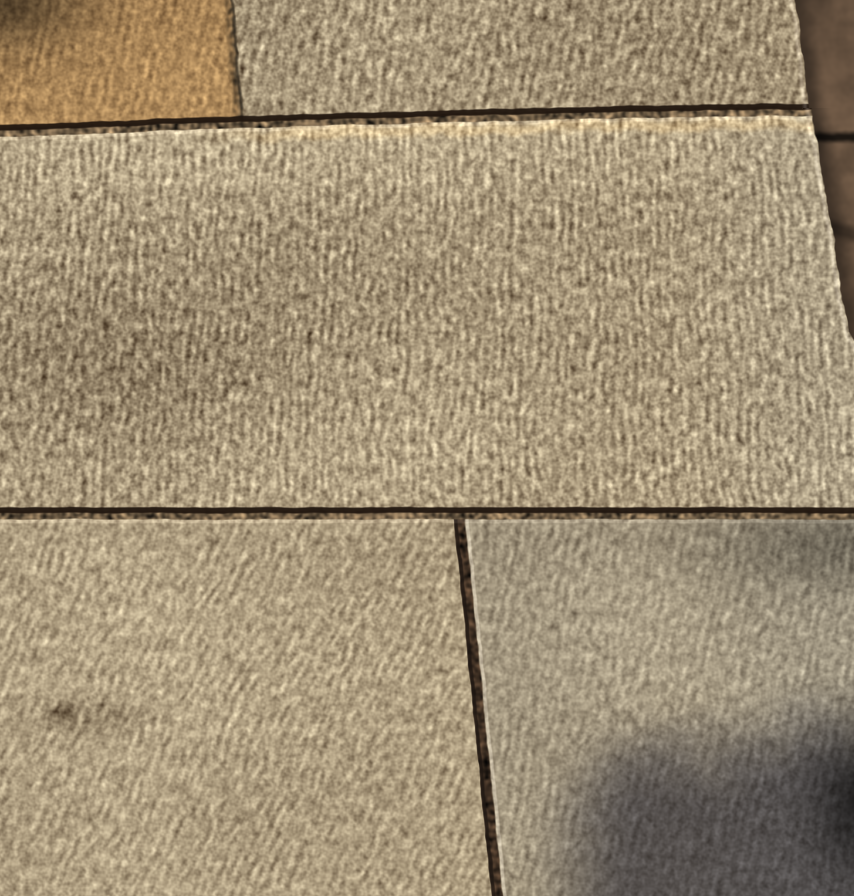
Give the GLSL for this texture, as a Shadertoy shader.

```glsl
// Tooled sandstone blocks with dark mortar joints and a cool shadow at lower right.
// Slanted chisel ribs and gradient noise give the relief; signed distances to
// sloping joint lines cut the blocks, lit lips and the recessed side stone.

vec2 hashGradient(vec2 cell) {
    vec2 h = vec2(dot(cell, vec2(127.1, 311.7)), dot(cell, vec2(269.5, 183.3)));
    return 2.0 * fract(sin(h) * 43758.5) - 1.0;
}

float gradientNoise(vec2 p) {
    vec2 i = floor(p), f = fract(p);
    vec2 u = f * f * f * (f * (f * 6.0 - 15.0) + 10.0);
    vec2 e = vec2(1.0, 0.0);
    return mix(mix(dot(hashGradient(i), f), dot(hashGradient(i + e), f - e), u.x),
               mix(dot(hashGradient(i + e.yx), f - e.yx),
                   dot(hashGradient(i + 1.0), f - 1.0), u.x), u.y);
}

float fbm(vec2 p) {
    float sum = 0.0, gain = 1.0;
    for (int k = 0; k < 4; k++) {
        sum += gain * gradientNoise(p);
        p = p * 2.03 + 17.3;
        gain *= 0.55;
    }
    return sum;
}

// Soft mask of a band centred on zero.
float band(float d, float halfWidth, float soft) {
    return 1.0 - smoothstep(halfWidth - soft, halfWidth + soft, abs(d));
}

// Soft elliptical stain.
float stain(vec2 p, vec2 centre, vec2 radius) {
    vec2 q = (p - centre) / radius;
    return exp(-dot(q, q));
}

// Chisel relief: broken ribs, pits and grain, roughly unit variance.
float tooledRelief(vec2 p, float lean) {
    vec2 q = vec2(p.x - lean * p.y, p.y);
    q.x += 0.005 * gradientNoise(q * vec2(30.0, 38.0)) + 0.012 * gradientNoise(q * 7.0);
    float ribs = sin(q.x * 530.0) * (0.55 + 0.9 * gradientNoise(q * 26.0 + 5.0));
    float pits = gradientNoise(q * vec2(125.0, 62.0));
    float chips = gradientNoise(p * vec2(150.0, 125.0) + 31.0);
    float grain = gradientNoise(p * 265.0 + 9.0);
    return 0.55 * ribs + 1.9 * pits + 1.7 * chips + 1.2 * grain;
}

// Sandstone ramp from brown pits to pale cream ridges.
vec3 sandstone(float tone) {
    return vec3(tone, tone * 1.0 - 0.065, tone * 0.89 - 0.105);
}

// Groove: dark cut above, gritty mortar below, pale lip under it.
vec3 cutJoint(vec3 col, float d, float grit, float soft) {
    col = mix(col, col * 1.08 + 0.10, 0.65 * band(d + 0.0105, 0.0022, soft));
    col = mix(col, vec3(0.43, 0.36, 0.27) * (1.0 + grit), band(d + 0.0035, 0.005, soft));
    return mix(col, vec3(0.13, 0.09, 0.06), 0.95 * band(d - 0.0016, 0.0032, soft));
}

void mainImage(out vec4 fragColor, in vec2 fragCoord) {
    vec2 p = fragCoord / iResolution.y;
    float soft = max(0.0012, 0.8 / iResolution.y);
    float wobble = 0.0035 * gradientNoise(p * 32.0) + 0.0015 * gradientNoise(p * 110.0);

    // Signed distances to the joints and the right-hand edge
    float upper = p.y - (0.859 + 0.0205 * smoothstep(-0.15, 0.95, p.x)) + 0.5 * wobble;
    upper += 0.004 * (1.0 - smoothstep(0.0, 0.27, p.x));
    float middle = p.y - 0.429 + 0.4 * wobble;
    float topSplit = p.x - (0.266 - 0.085 * (p.y - 0.865)) + wobble;
    float lowSplit = p.x - (0.513 + 0.101 * (0.418 - p.y)) + 0.6 * wobble;
    float edgeX = upper > 0.0 ? 0.903 - 0.13 * (p.y - 0.88)
                              : 0.906 + 0.165 * (0.876 - p.y);
    float side = p.x - edgeX + wobble;
    if (p.y < 0.63) side -= 0.4 * (0.63 - p.y);

    float inTop = smoothstep(-soft, soft, upper);
    float inLow = 1.0 - smoothstep(-soft, soft, middle);
    float topLeft = inTop * (1.0 - smoothstep(-soft, soft, topSplit));
    float lowRight = inLow * smoothstep(-soft, soft, lowSplit);

    // Stone tone with broad weathering
    float lean = middle < 0.0 ? (lowSplit < 0.0 ? 0.42 : 0.2)
                              : (upper > 0.0 ? 0.2 : 0.12 - 0.2 * p.x);
    float relief = tooledRelief(p, lean);
    float cloud = fbm(p * vec2(3.5, 6.0) + 2.0);
    float depth = 0.155 - 0.035 * inLow - 0.05 * topLeft - 0.02 * lowRight;
    float tone = 0.685 + depth * relief + 0.06 * cloud;
    tone -= 0.11 * stain(p, vec2(0.08, 0.60), vec2(0.24, 0.09));
    tone -= 0.06 * stain(p, vec2(0.42, 0.70), vec2(0.3, 0.09));
    tone -= 0.06 * inTop + 0.03 * lowRight;
    tone -= 0.24 * stain(p, vec2(0.07, 0.205), vec2(0.014, 0.009));
    tone -= 0.10 * stain(p, vec2(0.10, 0.20), vec2(0.06, 0.02));
    tone += 0.05 * stain(p, vec2(0.3, 0.82), vec2(0.4, 0.04));
    vec3 col = sandstone(clamp(tone, 0.17, 0.97));

    // Warm upper-left block, cooler stone toward the right
    col *= mix(vec3(1.0), vec3(1.06, 0.93, 0.76), topLeft);
    col *= 1.0 - 0.5 * stain(p, vec2(0.0, 1.0), vec2(0.09, 0.05));
    float cool = 0.6 * lowRight + 0.4 * smoothstep(0.72, 0.95, p.x) * (1.0 - inTop);
    col = mix(col, vec3(dot(col, vec3(0.35, 0.5, 0.15))) * vec3(1.0, 0.98, 0.9), 0.5 * cool);
    col *= 1.0 - 0.28 * lowRight * stain(p, vec2(0.95, 0.39), vec2(0.16, 0.05));

    // Cast shadow
    vec2 shade = p + 0.03 * vec2(cloud, fbm(p * 8.0));
    float shadow = smoothstep(0.58, 0.72, shade.x + 0.12 * (0.1 - shade.y))
                 * (1.0 - smoothstep(0.10, 0.23, shade.y - 0.12 * (shade.x - 0.75)));
    col *= mix(vec3(1.0), vec3(0.53, 0.54, 0.62), shadow * lowRight);
    col *= 1.0 - 0.55 * stain(p, vec2(0.96, 0.10), vec2(0.05, 0.07));

    // Flaked pale rim beneath the upper joint
    float flake = band(upper + 0.017 + 2.0 * wobble, 0.006, 0.005);
    col += vec3(0.13, 0.10, 0.05) * flake * smoothstep(0.2, 0.35, p.x);

    // Joints
    float grit = 1.3 * gradientNoise(p * 150.0) + 0.8 * gradientNoise(p * 60.0);
    float topSeam = inTop * band(topSplit, 0.0045, 0.003);
    col = mix(col, vec3(0.42, 0.33, 0.22) * (1.0 + grit), 0.85 * topSeam);
    col *= 1.0 - 0.45 * inTop * band(topSplit - 0.004, 0.0015, 0.0015);
    col += 0.16 * inLow * band(lowSplit - 0.0085, 0.0018, soft);
    col = mix(col, vec3(0.25, 0.19, 0.14) * (1.0 + grit), inLow * band(lowSplit, 0.006, soft));
    col = mix(col, vec3(0.12, 0.09, 0.07), 0.8 * inLow * band(lowSplit + 0.004, 0.002, soft));
    col = cutJoint(col, middle, grit, soft);
    col = cutJoint(col, upper, grit, soft);

    // Recessed brown stone past the right edge
    vec3 recess = vec3(0.40, 0.32, 0.25) * (1.0 + 0.35 * fbm(p * 18.0));
    recess *= 1.0 - 0.75 * band(p.y - 0.847 + wobble, 0.005, 0.004);
    recess *= 1.0 - 0.4 * band(p.y - 0.745 + 0.3 * (p.x - 0.93), 0.008, 0.006);
    recess *= 0.6 + 0.4 * smoothstep(0.0, 0.025, side);
    col += 0.14 * band(side + 0.004, 0.002, 0.002) * (1.0 - inLow);
    col = mix(col, recess, smoothstep(-soft, soft, side) * (1.0 - inLow));

    fragColor = vec4(clamp(col, 0.0, 1.0), 1.0);
}
```
